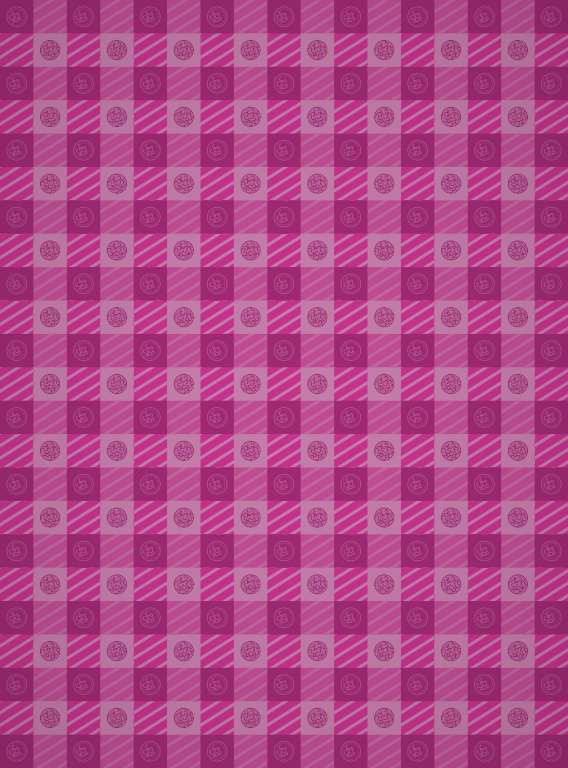
Give the GLSL for this pattern, as a WebGL 2 fragment shader.

```glsl
#version 300 es
precision highp float;

uniform vec2 u_resolution;
out vec4 fragColor;

const vec2 GRID = vec2(17.0, 23.0);
const float TAU = 6.2831853;
const vec3 PLUM = vec3(0.61, 0.16, 0.44);
const vec3 MAGENTA = vec3(0.76, 0.19, 0.54);
const vec3 ROSE = vec3(0.74, 0.29, 0.57);
const vec3 DUSTY = vec3(0.73, 0.40, 0.60);
const vec3 MAUVE = vec3(0.75, 0.48, 0.65);

float hash(float n) {
    n = fract(n * 0.1031);
    n *= n + 33.33;
    return fract(n * (n + n));
}

// Coverage of the inside of a shape at signed distance d
float fill(float d, float aa) {
    return clamp(0.5 - d / aa, 0.0, 1.0);
}

// Coverage of a line, also when thinner than a pixel
float stroke(float d, float halfWidth, float aa) {
    return fill(abs(d) - halfWidth, aa) - fill(abs(d) + halfWidth, aa);
}

// Alternating bands one cell wide, high on odd cells
vec2 bands(vec2 p, float aa) {
    vec2 d = 0.5 - abs(mod(p - 0.5, 2.0) - 1.0);
    return clamp(d / aa + 0.5, 0.0, 1.0);
}

// Slanted stripes inside one cell
float stripes(vec2 f, float slope, float period, float halfWidth, float aa) {
    float phase = (f.y - slope * f.x - 0.28) / period;
    float d = abs(fract(phase + 0.5) - 0.5) * period;
    return fill(d / sqrt(1.0 + slope * slope) - halfWidth, aa);
}

// Curled open arcs scattered on a spiral
float scrollwork(vec2 p, int count, float spread, float halfWidth, float aa) {
    float ink = 0.0;
    for (int i = 0; i < count; i++) {
        float n = float(i);
        float turn = n * 2.39996;
        vec2 q = p - spread * sqrt((n + 0.5) / float(count)) * vec2(cos(turn), sin(turn));
        float radius = mix(0.035, 0.075, hash(n + 3.0));
        float facing = TAU * hash(n + 17.0);
        float opening = dot(q, vec2(cos(facing), sin(facing))) - 0.45 * radius;
        ink = max(ink, stroke(length(q) - radius, halfWidth, aa) * fill(opening, aa));
    }
    return ink;
}

// Double ring around a small open ornament
float ringMedallion(vec2 p, float aa) {
    float r = length(p);
    float ink = stroke(r - 0.295, 0.010, aa);
    ink = max(ink, 0.55 * stroke(r - 0.235, 0.008, aa));
    return max(ink, scrollwork(p + vec2(0.03, 0.0), 8, 0.14, 0.011, aa));
}

// Tinted disc packed with curls
float packedMedallion(vec2 p, float aa) {
    float r = length(p);
    float ink = max(stroke(r - 0.29, 0.014, aa), scrollwork(p, 22, 0.25, 0.014, aa));
    return max(ink, 0.28) * fill(r - 0.305, aa);
}

float vignette(vec2 uv) {
    vec2 c = 2.0 * uv - 1.0;
    return 1.02 - 0.07 * dot(c * c, vec2(1.0));
}

void main() {
    vec2 uv = gl_FragCoord.xy / u_resolution;
    vec2 p = uv * GRID;
    vec2 f = fract(p);
    float aa = max(GRID.x / u_resolution.x, GRID.y / u_resolution.y);

    // Four kinds of check
    float stripe = stripes(f, 0.63, 0.37, 0.045, aa);
    vec3 dark = mix(PLUM, DUSTY, 0.85 * ringMedallion(f - 0.5, aa));
    vec3 light = mix(MAUVE, PLUM, packedMedallion(f - 0.5, aa));
    vec3 soft = mix(ROSE, DUSTY, stripe);
    vec3 vivid = mix(MAGENTA, MAUVE, stripe);

    // Weave the checks by column and row
    vec2 odd = bands(p, aa);
    vec3 color = mix(mix(dark, soft, odd.x), mix(vivid, light, odd.x), odd.y);
    fragColor = vec4(color * vignette(uv), 1.0);
}
```
